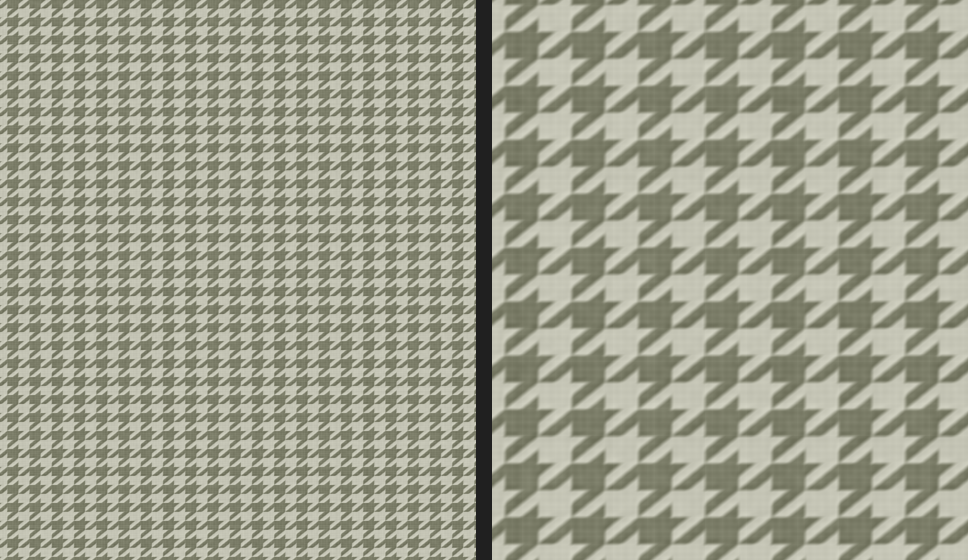
Left, the full canvas; right, a detail of the centre.
Write a WebGL 1 fragment shader that draws this pattern.

```glsl
precision highp float;
uniform vec2 u_resolution;

#define REPEATS vec2(21.4, 31.15)
#define ANCHOR vec2(0.4475, 0.5755)
#define DARK_YARN vec3(0.483, 0.490, 0.408)
#define LIGHT_YARN vec3(0.772, 0.772, 0.712)
#define EDGE_SOFTNESS 0.045
#define THREADS_PER_REPEAT 8.0
#define THREAD_DEPTH 0.016
#define SLUB_DEPTH 0.014
#define FLECK_DEPTH 0.035
#define RELIEF_DEPTH 0.035

vec2 hash2(vec2 p) {
  vec2 q = vec2(dot(p, vec2(127.1, 311.7)), dot(p, vec2(269.5, 183.3)));
  return fract(sin(q) * 43758.5);
}

// Distance to the nearest scattered point
float cellular(vec2 p) {
  vec2 cell = floor(p);
  float nearest = 2.0;
  for (int j = -1; j <= 1; j++) {
    for (int i = -1; i <= 1; i++) {
      vec2 neighbour = cell + vec2(float(i), float(j));
      nearest = min(nearest, distance(p, neighbour + hash2(neighbour)));
    }
  }
  return nearest;
}

// Soft square wave: 1 over the first half of each unit, 0 over the second
float band(float t, float softness) {
  float d = abs(fract(t + 0.25) - 0.5);
  return 1.0 - smoothstep(0.25 - softness, 0.25 + softness, d);
}

// Striped warp and weft interlaced by a diagonal twill
float houndstooth(vec2 p, vec2 softness) {
  float warp = band(p.x, softness.x);
  float weft = band(p.y, softness.y);
  float weftOnTop = band(2.0 * (p.x - p.y), min(2.0 * length(softness), 0.24));
  return mix(warp, weft, weftOnTop);
}

// Uneven tone from one thread to the next
float slub(float thread) {
  return (sin(thread * 1.73) + sin(thread * 0.61 + 1.3) + sin(thread * 2.89 + 4.1)) / 3.0;
}

void main() {
  vec2 uv = gl_FragCoord.xy / u_resolution;
  vec2 p = (uv - ANCHOR) * REPEATS + 0.25;
  vec2 softness = clamp(0.7 * REPEATS / u_resolution, EDGE_SOFTNESS, 0.24);

  float dark = houndstooth(p, softness);
  vec3 color = mix(LIGHT_YARN, DARK_YARN, dark);

  // Raised pale edges and shaded lower edges
  color -= RELIEF_DEPTH * (dark - houndstooth(p - vec2(-0.03, 0.09), softness));

  // Fine threads and slubs, stronger in the dark yarn
  vec2 thread = p * THREADS_PER_REPEAT;
  vec2 ridge = cos(6.2832 * thread);
  float contrast = mix(0.6, 1.0, dark);
  color += THREAD_DEPTH * contrast * 0.5 * (ridge.x + ridge.y);
  color += SLUB_DEPTH * contrast * (slub(floor(thread.x)) + slub(floor(thread.y) + 37.0));

  // Small irregular flecks in the cloth
  color += FLECK_DEPTH * contrast * (cellular(thread * vec2(0.6, 0.5)) - 0.5);

  gl_FragColor = vec4(clamp(color, 0.0, 1.0), 1.0);
}
```
